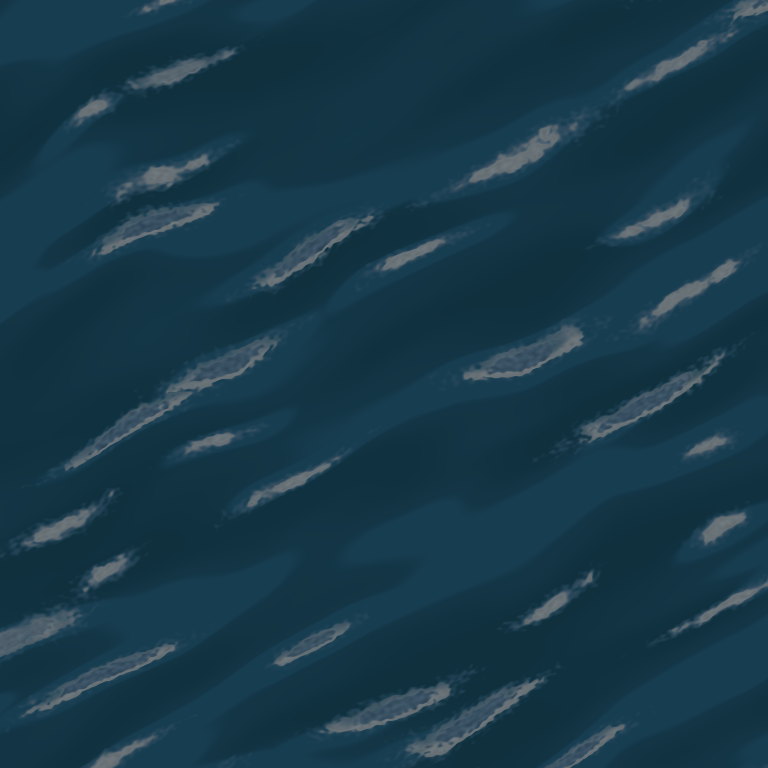
Write a WebGL 2 fragment shader that draws this texture.

```glsl
#version 300 es
precision highp float;
// Dark rippled water with slanting blue swells and pale, ragged glints.
// Swells are stretched, warped gradient noise; glints are tapered ellipses
// scattered on a jittered grid, each raising the swell around it.
uniform vec2 u_resolution;
out vec4 fragColor;

vec2 hash2(vec2 p) {
    vec3 a = fract(p.xyx * vec3(0.1031, 0.1030, 0.0973));
    a += dot(a, a.yzx + 33.33);
    return fract((a.xx + a.yz) * a.zy);
}

float corner(vec2 cell, vec2 offset) {
    return dot(hash2(cell) * 2.0 - 1.0, offset);
}

// Gradient noise, roughly -0.7 to 0.7
float noise(vec2 p) {
    vec2 i = floor(p), f = fract(p);
    vec2 u = f * f * f * (f * (f * 6.0 - 15.0) + 10.0);
    vec2 e = vec2(1.0, 0.0);
    return mix(mix(corner(i, f), corner(i + e, f - e), u.x),
               mix(corner(i + e.yx, f - e.yx), corner(i + 1.0, f - 1.0), u.x), u.y);
}

void main() {
    vec2 p = gl_FragCoord.xy / u_resolution.y;

    // Axes along and across the swells, gently bent
    float angle = radians(28.0);
    vec2 q = mat2(cos(angle), -sin(angle), sin(angle), cos(angle)) * p;
    q.y += 0.055 * noise(q * vec2(3.2, 3.6) + 7.0);
    q.y += 0.012 * noise(q * vec2(9.0, 8.0) + 31.0);

    // Grain that frays the glints
    float coarse = noise(q * vec2(32.0, 60.0) + 11.0);
    float grain = noise(q * vec2(110.0, 170.0) + 50.0);

    // Nearest glint, with its signed shape, side and style
    vec2 cellSize = vec2(0.27, 0.092);
    float shape = 9.0, side = 0.0, style = 0.0, halo = 0.0;
    for (int j = -1; j <= 1; j++) {
        float row = floor(q.y / cellSize.y) + float(j);
        float shift = hash2(vec2(row, 4.0)).x;
        for (int i = -1; i <= 1; i++) {
            vec2 cell = vec2(floor(q.x / cellSize.x + shift) + float(i), row);
            vec2 place = hash2(cell + 17.0), kind = hash2(cell + 83.0);
            vec2 size = hash2(cell + 141.0);
            if (kind.x > 0.68) continue;
            vec2 center = (cell + 0.5 - vec2(shift, 0.0) + (place - 0.5) * 0.6) * cellSize;
            vec2 d = q - center;
            float halfLength = mix(0.025, 0.1, size.x);
            float halfWidth = mix(0.007, 0.012, size.y) + 0.007 * kind.y * size.x;
            vec2 s = d / vec2(halfLength, halfWidth);
            s.y /= clamp(1.0 + 0.35 * s.x * (place.x - 0.5) * 2.0, 0.5, 1.5);
            float ellipse = length(s) - 1.0;
            if (ellipse < shape) {
                shape = ellipse;
                side = s.y;
                style = smoothstep(0.4, 0.55, kind.y) * smoothstep(0.2, 0.4, size.x);
            }
            float spread = length(d / vec2(halfLength + 0.13, halfWidth + 0.02));
            halo = max(halo, 1.0 - smoothstep(0.1, 1.0, spread));
        }
    }

    // Swell height and water colour
    float swell = noise(q * vec2(2.3, 10.5) + 3.0) + 0.4 * noise(q * vec2(5.0, 20.0) + 21.0);
    float crest = smoothstep(0.07, 0.19, swell + 0.4 * halo);
    vec3 deep = mix(vec3(0.062, 0.190, 0.245), vec3(0.074, 0.208, 0.270),
                    smoothstep(-0.3, 0.1, swell));
    vec3 color = mix(deep, vec3(0.092, 0.240, 0.315), crest);

    // Frayed glint body over a faint speckled fringe
    float frayed = shape + 0.75 * coarse + 0.55 * grain;
    float fringe = 1.0 - smoothstep(-0.1, 0.55, frayed + 0.3 * grain);
    float body = 1.0 - smoothstep(-0.3, 0.1, frayed);
    color = mix(color, vec3(0.15, 0.28, 0.355), fringe * 0.75);
    color = mix(color, vec3(0.22, 0.315, 0.385) + 0.09 * grain, body);

    // Pale light: filled glints, or a rim strongest along the lower edge
    float fill = 1.0 - smoothstep(-0.5, -0.1, frayed + 0.3 * coarse);
    float edge = shape + 0.35 * coarse + 0.3 * grain;
    float rim = smoothstep(-0.42, -0.24, edge) * (1.0 - smoothstep(-0.05, 0.12, edge));
    rim *= mix(1.0, 0.35, smoothstep(-0.4, 0.5, side + coarse));
    float pale = mix(fill, rim, style);
    color = mix(color, vec3(0.43, 0.46, 0.475) + 0.06 * grain, pale * 0.92);

    fragColor = vec4(color, 1.0);
}
```
